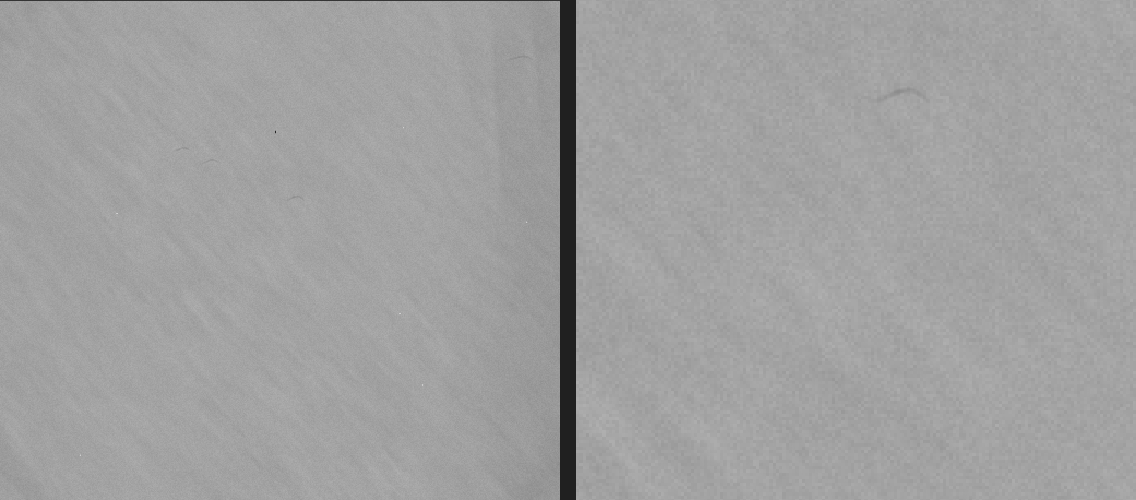
Left: the whole. Right: its middle third, enlarged.
Give the GLSL for this texture, as a WebGL 1 fragment shader.

```glsl
precision highp float;
// Draws a pale grey, finely grained sheet with faint diagonal streaks, soft folds and hairline cracks.
uniform vec2 u_resolution;

const float BASE_GREY = 0.640;
const float BORDER_GREY = 0.195;
const float GRAIN_CELLS = 458.0;
const vec2 STREAK_DIR = vec2(0.68, -0.73);

float hash(vec2 cell) {
  vec3 q = fract(vec3(cell.xyx) * 0.1031);
  q += dot(q, q.yzx + 33.33);
  return fract((q.x + q.y) * q.z);
}

vec2 hash2(vec2 cell) {
  return vec2(hash(cell + 17.3), hash(cell + 61.7));
}

// Cellular noise: each cell holds one soft spot, lighter or darker, about -1 to 1
float spotNoise(vec2 p) {
  vec2 cell = floor(p);
  float sum = 0.0;
  for (int j = -1; j <= 1; j++) {
    for (int i = -1; i <= 1; i++) {
      vec2 c = cell + vec2(float(i), float(j));
      vec2 d = p - c - hash2(c);
      float fall = max(0.0, 1.0 - dot(d, d));
      sum += (2.0 * hash(c + 5.1) - 1.0) * fall * fall;
    }
  }
  return sum;
}

// Spots stretched along a direction; size is length and width
float streaks(vec2 p, vec2 dir, vec2 size) {
  vec2 q = vec2(dot(p, dir), dot(p, vec2(-dir.y, dir.x)));
  return spotNoise(q / size + 40.0);
}

// Slow drift from layered sines
float drift(vec2 p) {
  return 0.5 * sin(5.1 * p.x + 3.7 * p.y) + 0.3 * sin(9.3 * p.y - 6.1 * p.x + 1.4)
       + 0.2 * sin(15.7 * p.x + 11.9 * p.y + 2.6);
}

// Steep, slanted crease: crisp on the left, fading to the right, between two heights
float fold(vec2 p, float x, float slant, float low, float high, float width) {
  float d = p.x - x - slant * (high - p.y);
  float side = smoothstep(-0.008, 0.006, d) * exp(-max(d, 0.0) / width);
  float ridge = 0.5 * exp(-pow((d + 0.014) / 0.012, 2.0));
  float span = smoothstep(low, low + 0.14, p.y) * (1.0 - smoothstep(high - 0.08, high + 0.06, p.y));
  return (ridge - side) * span;
}

// Wavy hairline with tapered ends
float crack(vec2 p, vec2 centre, float halfLength, float bend) {
  vec2 d = p - centre;
  float t = d.x / halfLength;
  float offset = d.y - bend * (cos(2.6 * t) + 0.4 * sin(4.0 * t));
  float taper = 1.0 - smoothstep(0.3, 1.0, abs(t));
  return taper * (1.0 - smoothstep(0.0005, 0.0030, abs(offset)));
}

float speck(vec2 p, vec2 centre, vec2 radius) {
  return 1.0 - smoothstep(0.5, 1.3, length((p - centre) / radius));
}

// Broad light: dim right side, dark rings that cut the corners
float shading(vec2 p, float aspect) {
  float right = smoothstep(0.76 * aspect, aspect, p.x) * (1.0 - 0.45 * smoothstep(0.5, 1.0, p.y));
  float left = 1.0 - smoothstep(0.0, 0.28, p.x);
  float radius = length(p - vec2(0.5 * aspect, 0.5));
  float ring = exp(-pow((radius - 0.70) / 0.03, 2.0));
  return -0.044 * right - 0.012 * left - 0.018 * ring + 0.003 * drift(p);
}

void main() {
  vec2 p = gl_FragCoord.xy / u_resolution.y;
  float aspect = u_resolution.x / u_resolution.y;
  float grey = BASE_GREY + shading(p, aspect);

  // Short diagonal streaks, patchy and weaker toward the upper right
  vec2 bent = p + 0.008 * vec2(drift(p), drift(p.yx + 2.0));
  float strength = mix(1.0, 0.6, smoothstep(1.1, 1.8, p.x + p.y));
  strength *= 0.85 + 0.3 * drift(p * 1.7 + 3.0);
  float streak = 0.012 * streaks(bent, STREAK_DIR, vec2(0.065, 0.015));
  streak += 0.010 * streaks(bent + 3.0, STREAK_DIR, vec2(0.035, 0.008));
  streak += 0.005 * streaks(bent + 7.0, STREAK_DIR, vec2(0.18, 0.05));
  grey += strength * streak;

  // Upright folds in the upper right
  grey += 0.014 * fold(p, 0.89, 0.27, 0.72, 0.99, 0.03);
  grey += 0.020 * fold(p, 0.985, 0.06, 0.53, 0.95, 0.04);
  grey += 0.020 * fold(p, 1.065, 0.08, 0.68, 0.97, 0.03);

  // Hairline cracks, set along a falling diagonal, and one on the folds
  for (int i = 0; i < 3; i++) {
    float k = float(i);
    vec2 centre = mix(vec2(0.365, 0.70), vec2(0.59, 0.602), k * k / 4.0);
    grey -= 0.06 * crack(p, centre, 0.022, 0.004);
  }
  grey -= 0.05 * crack(p, vec2(1.04, 0.882), 0.035, 0.004);

  // Fine grain and a softer mottle beneath it
  vec2 grain = floor(p * GRAIN_CELLS);
  grey += 0.027 * (hash(grain) + hash(grain + 211.0) - 1.0);
  grey += 0.006 * spotNoise(p * 170.0);

  // Stray bright specks and one dark one
  for (int i = 0; i < 6; i++) {
    vec2 spot = hash2(vec2(float(i) * 7.0 + 2.0, 9.0)) * vec2(aspect, 1.0);
    grey += 0.18 * speck(p, spot, vec2(0.0016));
  }
  grey = mix(grey, 0.15, speck(p, vec2(0.551, 0.736), vec2(0.0014, 0.0028)));

  // Thin dark upper border
  grey = mix(grey, BORDER_GREY, smoothstep(0.9972, 0.9992, p.y));
  gl_FragColor = vec4(vec3(grey), 1.0);
}
```
